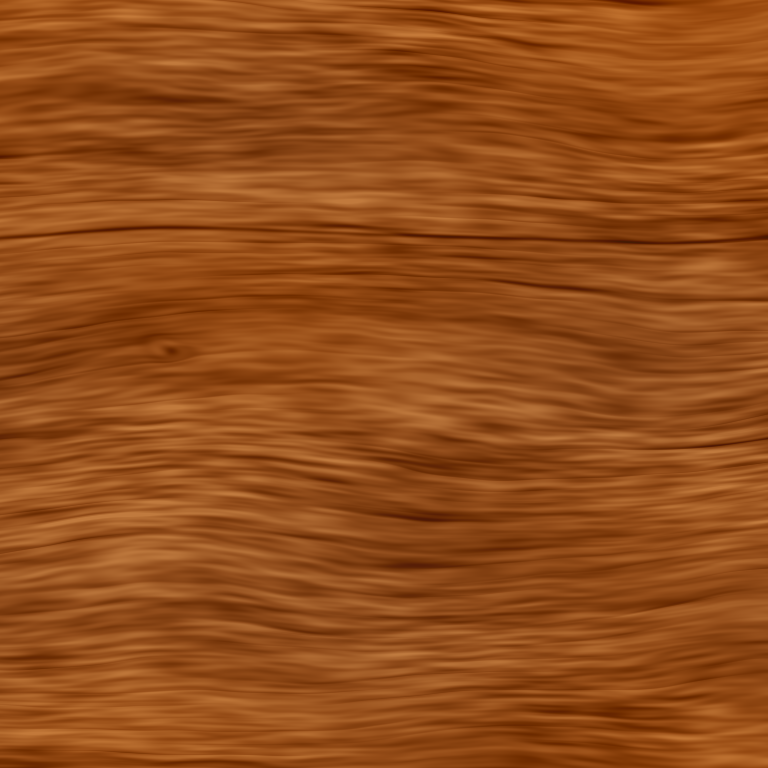
This texture is drawn by a Shadertoy shader. Its source:

```glsl
// Polished reddish-brown wood: horizontal wavy grain, dark veins, one long seam and a small knot.
#define MID_COLOR   vec3(0.583, 0.300, 0.097)
#define SHADE_COLOR vec3(0.470, 0.210, 0.030)
#define LIGHT_COLOR vec3(0.685, 0.405, 0.180)
#define DEEPEST     vec3(0.270, 0.100, 0.010)
#define SEAM_HEIGHT 0.69
#define KNOT_CENTER vec2(0.22, 0.545)
#define KNOT_SIZE   vec2(0.030, 0.014)
#define WARP        0.085
#define BAND_DEPTH  1.10
#define GRAIN_DEPTH 1.50
#define VEIN_DEPTH  1.25

// Random unit gradient for a lattice point
vec2 gradientAt(vec2 cell) {
    vec3 p = fract(cell.xyx * vec3(0.1031, 0.1030, 0.0973));
    p += dot(p, p.yzx + 33.33);
    float angle = 6.2832 * fract((p.x + p.y) * p.z);
    return vec2(cos(angle), sin(angle));
}

// Gradient noise, roughly -0.7 to 0.7
float noise(vec2 p) {
    vec2 i = floor(p), f = p - i;
    vec2 u = f * f * f * (f * (f * 6.0 - 15.0) + 10.0);
    vec2 e = vec2(0.0, 1.0);
    float low  = mix(dot(gradientAt(i), f),
                     dot(gradientAt(i + e.yx), f - e.yx), u.x);
    float high = mix(dot(gradientAt(i + e.xy), f - e.xy),
                     dot(gradientAt(i + e.yy), f - e.yy), u.x);
    return mix(low, high, u.y);
}

// Dark growth lines: sharp on one side, fading on the other
float veins(float x, float grain, float density, float seed) {
    float s = grain * density + 0.7 * noise(vec2(x * 1.6 + seed, grain * density * 0.3));
    float ring = floor(s), f = s - ring;
    float strength = smoothstep(-0.1, 0.4, noise(vec2(x * 2.6 + seed, ring * 3.7 + 0.45)));
    return 2.0 * strength * exp(-7.0 * f) * smoothstep(0.0, 0.13, f);
}

void mainImage(out vec4 fragColor, in vec2 fragCoord) {
    vec2 uv = fragCoord / iResolution.xy;
    float x = uv.x;

    // Grain coordinate: bends freely, but runs parallel close to the seam
    float seam = uv.y - SEAM_HEIGHT + 0.03 * noise(vec2(x * 2.3 + 5.2, 8.4));
    float bend = WARP * noise(uv * vec2(1.8, 3.2) + vec2(3.7, 11.3))
               + 0.011 * noise(uv * vec2(4.0, 10.0) + 27.1);
    bend *= mix(0.15, 1.0, smoothstep(0.0, 0.13, abs(seam)));
    float ripple = 0.0030 * noise(vec2(x * 12.0, seam * 32.0) + 41.0);
    float grain = seam + bend + ripple;

    // The knot pushes the grain apart
    vec2 k = (uv - KNOT_CENTER) / KNOT_SIZE;
    k.y += 0.35 * k.x + 0.5 * noise(uv * 24.0);
    float knot = exp(-dot(k, k));
    grain -= 0.012 * k.y * knot;

    // Broad and medium bands
    float tone = 0.18;
    tone += BAND_DEPTH * noise(vec2(x * 1.7, grain * 8.0) + 61.3);
    tone += 0.65 * noise(vec2(x * 2.6, grain * 26.0) + 73.9);

    // Fine fibres, bent a little less than the bands so they stay narrow
    float thread = grain - 0.3 * bend;
    float fibre = 0.8 * noise(vec2(x * 3.6, thread * 66.0) + 17.5)
                + noise(vec2(x * 8.0, thread * 112.0) + 33.1)
                + 0.75 * noise(vec2(x * 17.0, thread * 175.0) + 91.7);
    tone += GRAIN_DEPTH * fibre * (0.9 + 0.8 * noise(uv * vec2(2.5, 6.0) + 55.0));

    // Veins from wide to narrow
    float vein = 0.0, density = 14.0, depth = 1.0;
    for (int i = 0; i < 3; i++) {
        vein += depth * veins(x, grain, density, 19.3 * float(i + 1));
        density *= 2.0;
        depth *= 0.85;
    }
    tone -= VEIN_DEPTH * vein;

    // Long seam and knot shading
    float seamDistance = seam / 0.0028;
    float seamStrength = 0.75 + 0.8 * noise(vec2(x * 3.1, 14.6));
    tone -= seamStrength * (2.2 * exp(-seamDistance * seamDistance)
                          + 0.5 * exp(-abs(seam) / 0.012));
    tone -= knot * (0.8 + 0.6 * cos(5.0 * length(k)));

    // Colour ramp, warmer toward the upper and lower edges
    vec3 color = tone < 0.0 ? mix(MID_COLOR, SHADE_COLOR, -tone)
                            : mix(MID_COLOR, LIGHT_COLOR, min(tone, 1.7));
    color = max(color, DEEPEST);
    float warmth = 1.6 * noise(uv * vec2(1.5, 3.5) + 83.0) + 2.4 * abs(uv.y - 0.43) - 0.6;
    color += warmth * vec3(0.018, -0.005, -0.026);
    fragColor = vec4(clamp(color, 0.0, 1.0), 1.0);
}
```
